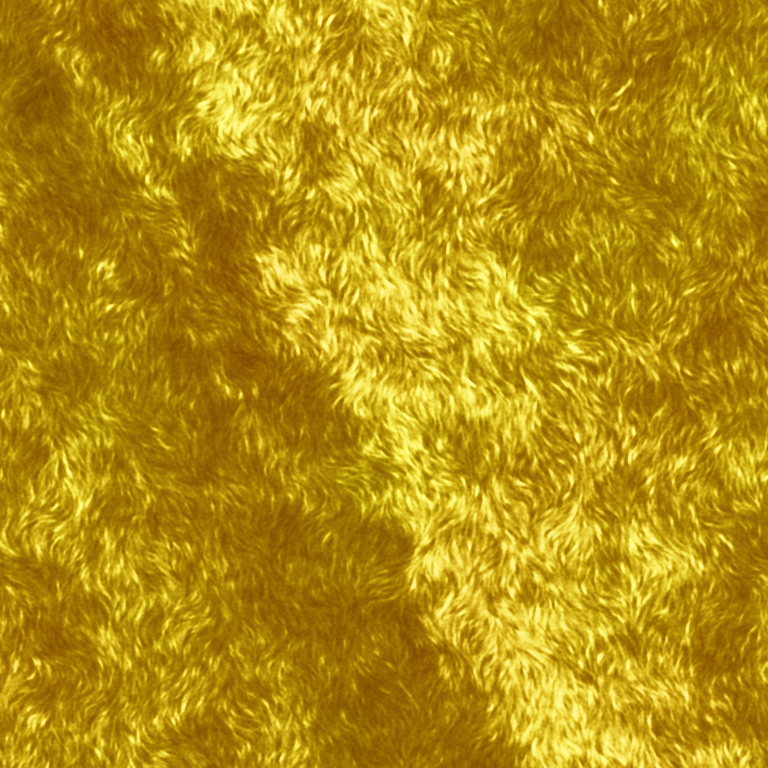
Reproduce this texture procedurally as a Shadertoy shader.

```glsl
// Crushed golden velvet with one broad diagonal fold.
// A tone is summed from fold shading, ragged gradient-noise patches and short
// pile tufts that lean with a flow field; a colour ramp then turns it to gold.

const float PILE_CELLS = 80.0;     // tuft grid cells per canvas height
const int   PILE_PER_CELL = 5;
const float PILE_WIDTH = 0.32;     // half width of a tuft, in cells
const float PILE_GAIN = 1.72;      // brings the tuft sum to unit deviation
const float PILE_SPLAY = 0.7;      // random lean of single tufts
const vec2  PILE_CONTRAST = vec2(0.30, 0.74);   // in shade, in light
const float PATCH_SCALE = 9.0;
const vec2  PATCH_CONTRAST = vec2(0.95, 1.75);  // in shade, in light
const float GRAIN_SCALE = 210.0;
const float GRAIN_CONTRAST = 0.60;
const float FOLD_SLOPE = 0.48;
const float RIDGE_LIGHT = 0.95;
const float VALLEY_SHADE = 0.95;
const float CREASE_LIGHT = 1.25;
const float TONE_GAIN = 0.95;
const float TONE_LIFT = 0.04;

const int STOPS = 8;
const float RAMP_TONE[STOPS] = float[STOPS](-2.6, -1.25, -0.44, 0.13, 0.63, 1.2, 1.88, 3.2);
const vec3 RAMP_GOLD[STOPS] = vec3[STOPS](
    vec3(0.45, 0.27, 0.00), vec3(0.56, 0.38, 0.01),
    vec3(0.63, 0.47, 0.01), vec3(0.70, 0.56, 0.03),
    vec3(0.79, 0.66, 0.06), vec3(0.88, 0.77, 0.16),
    vec3(0.96, 0.90, 0.32), vec3(1.00, 0.97, 0.55));

vec3 hash3(vec2 p) {
    vec3 q = fract(p.xyx * vec3(0.1031, 0.1030, 0.0973));
    q += dot(q, q.yxz + 33.33);
    return fract((q.xxy + q.yzz) * q.zyx);
}

float cornerSlope(vec2 cell, vec2 offset) {
    float a = 6.2832 * hash3(cell + 57.0).x;
    return dot(vec2(cos(a), sin(a)), offset);
}

float gradientNoise(vec2 p) {
    vec2 i = floor(p), f = p - i;
    vec2 u = f * f * f * (f * (f * 6.0 - 15.0) + 10.0);
    vec2 e = vec2(1.0, 0.0);
    return mix(mix(cornerSlope(i, f), cornerSlope(i + e, f - e), u.x),
               mix(cornerSlope(i + e.yx, f - e.yx), cornerSlope(i + 1.0, f - 1.0), u.x), u.y);
}

float fbm(vec2 p) {
    float sum = 0.0, gain = 1.0;
    for (int i = 0; i < 4; i++) {
        sum += gain * gradientNoise(p);
        p = mat2(1.6, 1.2, -1.2, 1.6) * p + 11.3;
        gain *= 0.75;
    }
    return sum;
}

// Large-scale light: bright ridge, dark valley, a faint crease, a low corner fold
float foldLight(vec2 p) {
    float across = p.x - 0.28 - FOLD_SLOPE * (0.8 - p.y);
    float ragged = across + 0.05 * gradientNoise(p * 6.0) + 0.09 * gradientNoise(p * 19.0 + 4.0);
    float ridge = smoothstep(-0.03, 0.05, ragged) * (1.0 - smoothstep(0.12, 0.50, ragged));
    float valley = smoothstep(-0.36, -0.14, ragged) * (1.0 - smoothstep(-0.07, 0.04, ragged));
    float side = smoothstep(0.28, 0.5, across);

    float c = (across + 0.105 + 0.06 * gradientNoise(p * 7.0 + 20.0)
            + 0.03 * gradientNoise(p * 24.0)) / 0.022;
    float crease = exp(-c * c) * smoothstep(0.30, 0.40, p.y)
                 * (0.8 + 1.2 * gradientNoise(p * 18.0));

    float k = (p.y - 0.06 - 0.03 * gradientNoise(p * 5.0 + 9.0)) / 0.025;
    float corner = exp(-k * k) * smoothstep(0.74, 0.86, p.x);

    return RIDGE_LIGHT * ridge - VALLEY_SHADE * valley - 0.18 * side
         + CREASE_LIGHT * crease - 1.2 * corner;
}

// Sum of light and dark elongated tufts, each leaning a little off the angle
float pile(vec2 p, float angle) {
    vec2 q = p * PILE_CELLS, home = floor(q);
    vec2 along = vec2(cos(angle), sin(angle));
    float sum = 0.0;
    for (int y = -1; y <= 1; y++)
    for (int x = -1; x <= 1; x++)
    for (int n = 0; n < PILE_PER_CELL; n++) {
        vec2 cell = home + vec2(x, y);
        vec3 h = hash3(cell + float(n) * vec2(71.7, 37.3) + 13.0);
        vec2 d = q - cell - h.xy;
        vec2 r = vec2(dot(d, along), dot(d, vec2(-along.y, along.x)));
        r.y = (r.y + PILE_SPLAY * (fract(h.z * 37.0) - 0.5) * r.x) / PILE_WIDTH;
        float body = max(1.0 - dot(r, r), 0.0);
        sum += (2.0 * h.z - 1.0) * body * body;
    }
    sum *= PILE_GAIN;
    return sum + 0.10 * (sum * sum - 1.0);
}

vec3 goldRamp(float tone) {
    vec3 col = RAMP_GOLD[0];
    for (int i = 1; i < STOPS; i++) {
        float t = (tone - RAMP_TONE[i - 1]) / (RAMP_TONE[i] - RAMP_TONE[i - 1]);
        col = mix(col, RAMP_GOLD[i], clamp(t, 0.0, 1.0));
    }
    return col;
}

void mainImage(out vec4 fragColor, in vec2 fragCoord) {
    vec2 p = fragCoord / iResolution.y;

    // Crushed patches, weaker inside the shaded valley
    float light = foldLight(p);
    float lit = smoothstep(-1.0, 0.7, light);
    vec2 warp = vec2(gradientNoise(p * 20.0 + 3.0), gradientNoise(p * 20.0 + 31.0));
    float tone = light + mix(PATCH_CONTRAST.x, PATCH_CONTRAST.y, lit)
                       * fbm((p + 0.03 * warp) * PATCH_SCALE + 40.0);

    // Mostly upright pile, swept aside from patch to patch
    float angle = 1.75 + 1.5 * gradientNoise(p * 6.0 + 70.0) + 1.8 * gradientNoise(p * 17.0 + 90.0);
    float sheen = smoothstep(-1.4, 1.0, tone);
    tone += mix(PILE_CONTRAST.x, PILE_CONTRAST.y, sheen) * pile(p, angle);
    tone += GRAIN_CONTRAST * gradientNoise(p * GRAIN_SCALE);

    // Slight drift between orange and olive gold
    vec3 col = goldRamp(tone * TONE_GAIN + TONE_LIFT);
    col.g += 0.05 * gradientNoise(p * 4.0 + 15.0);
    fragColor = vec4(clamp(col, 0.0, 1.0), 1.0);
}
```
